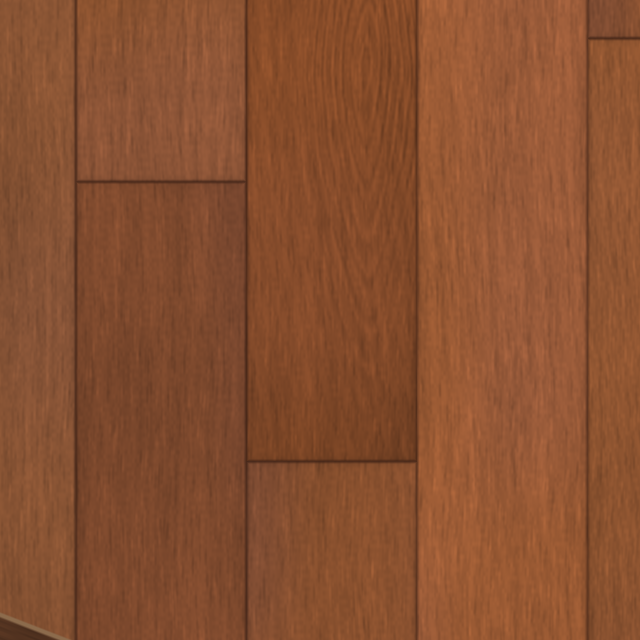
Write a Shadertoy shader that draws this texture.

```glsl
// Hardwood floor: tall staggered planks, each with its own brown tone, soft dark seams,
// fine wavering grain, sparse cellular flecks and warped elliptical growth rings.
// A sliver of pale-edged trim cuts across the lower left corner.

const float PLANK_WIDTH  = 0.2665;
const float PLANK_LENGTH = 1.535;
const float FIRST_SEAM   = 0.1185;  // x of the leftmost seam
const float FIRST_JOINT  = 1.153;   // y of the end joint in column 0
const float JOINT_STEP   = -0.437;  // joint shift from column to column
const float SEAM_HALF    = 0.0019;
const float SEAM_SOFT    = 0.0028;
const float RING_STRETCH = 5.0;
const float RING_RATE    = 120.0;
const float FLECK_DEPTH  = 0.075;
const vec2  RING_CENTER  = vec2(0.187, 0.90);
const vec2  TRIM_SIZE    = vec2(0.111, 0.043);
const vec3  SEAM_COLOR   = vec3(0.24, 0.13, 0.085);
const vec3  ROSE_SHIFT   = vec3(0.965, 0.985, 1.14);
const vec3  TRIM_EDGE    = vec3(0.55, 0.42, 0.30);
const vec3  TRIM_COLOR   = vec3(0.31, 0.19, 0.12);
const int   TONE_COUNT   = 6;
const vec3  TONES[TONE_COUNT] = vec3[](
    vec3(0.53, 0.325, 0.20), vec3(0.60, 0.35, 0.20), vec3(0.495, 0.288, 0.178),
    vec3(0.55, 0.325, 0.183), vec3(0.52, 0.305, 0.175), vec3(0.52, 0.292, 0.157));

float hash(vec2 p) {
    return fract(sin(dot(p, vec2(127.1, 311.7))) * 43758.55);
}

float valueNoise(vec2 p) {
    vec2 cell = floor(p), f = fract(p);
    f = f * f * (3.0 - 2.0 * f);
    return mix(mix(hash(cell), hash(cell + vec2(1, 0)), f.x),
               mix(hash(cell + vec2(0, 1)), hash(cell + vec2(1, 1)), f.x), f.y);
}

// Flecks around scattered points: dark, light or absent by cell
float flecks(vec2 p) {
    vec2 cell = floor(p);
    float sum = 0.0;
    for (int y = -1; y <= 1; y++)
    for (int x = -1; x <= 1; x++) {
        vec2 c = cell + vec2(x, y);
        vec2 point = c + vec2(hash(c), hash(c + 37.3));
        float kind = hash(c + 71.9);
        float weight = step(0.82, kind) - step(kind, 0.28);
        sum += weight * (1.0 - smoothstep(0.05, 0.6, distance(p, point)));
    }
    return sum;
}

// Signed brightness change from streaks, flecks and mottling
float grain(vec2 p) {
    p.x += 0.003 * sin(p.y * 8.0) + 0.001 * sin(p.y * 23.0 + p.x * 30.0);
    float streaks = 0.045 * (valueNoise(p * vec2(55.0, 1.3)) - 0.5)
                  + 0.070 * (valueNoise(p * vec2(140.0, 4.0)) - 0.5)
                  + 0.070 * (valueNoise(p * vec2(250.0, 16.0)) - 0.5)
                  + 0.080 * (valueNoise(p * vec2(270.0, 150.0)) - 0.5);
    float mottle = 0.13 * (valueNoise(p * vec2(6.0, 3.0)) - 0.5)
                 + 0.05 * (valueNoise(p * vec2(22.0, 9.0)) - 0.5);
    return streaks + mottle + FLECK_DEPTH * flecks(p * vec2(170.0, 24.0));
}

// Nested, stretched rings that read as cathedral figure
float rings(vec2 p, vec2 center, vec2 shift) {
    vec2 d = p - center;
    d.x += 0.016 * (valueNoise(p * vec2(8.0, 5.0) + shift) - 0.5);
    d.x += 0.004 * (valueNoise(p * vec2(30.0, 16.0) + shift) - 0.5);
    vec2 q = pow(abs(d * vec2(RING_STRETCH, 1.0)) + 0.001, vec2(1.6));
    float r = pow(q.x + q.y, 0.625);
    r += 0.04 * valueNoise(p * vec2(24.0, 5.0) + shift);
    float wave = sin(r * RING_RATE) + 0.5 * sin(r * RING_RATE * 1.73 + 1.0);
    float patches = 0.3 + 0.7 * valueNoise(p * vec2(20.0, 6.0) + shift);
    return wave * patches * (1.0 - smoothstep(0.34, 0.75, r));
}

float lineMask(float d, float pixel) {
    float soft = max(SEAM_SOFT, pixel);
    return 1.0 - smoothstep(SEAM_HALF - soft, SEAM_HALF + soft, abs(d));
}

void mainImage(out vec4 fragColor, in vec2 fragCoord) {
    float pixel = 1.0 / iResolution.y;
    vec2 p = fragCoord * pixel;

    // Plank layout
    float across = (p.x - FIRST_SEAM) / PLANK_WIDTH + 1.0;
    float column = floor(across);
    float along = (p.y - FIRST_JOINT - JOINT_STEP * column) / PLANK_LENGTH;
    float row = floor(along);
    float plank = 2.0 * column + row + 1.0;
    float tone = mod(plank, float(TONE_COUNT));
    vec2 local = vec2(fract(across) * PLANK_WIDTH, p.y);
    vec2 shift = plank * vec2(7.31, 3.17);

    // Wood: base tone, rosy drift, grain and growth rings
    vec3 color = TONES[int(tone)];
    float figured = step(4.5, tone);
    float drift = smoothstep(0.35, 0.9, valueNoise(local * vec2(5.0, 2.0) + shift));
    color *= mix(vec3(1.0), ROSE_SHIFT, drift * (1.0 - 0.6 * figured));
    vec2 wander = vec2(hash(shift) - 0.5, hash(shift + 5.0)) * vec2(0.25, -0.7);
    vec2 center = RING_CENTER + wander * (1.0 - figured);
    float light = 0.01 + grain(local + shift);
    light += mix(0.014, 0.065, figured) * rings(local, center, shift);
    light -= 0.10 * figured * (1.0 - smoothstep(0.27, 0.52, p.y));
    color *= 1.0 + light;

    // Seams between columns fade to the right; end joints stay dark
    float seamIndex = floor(across + 0.5);
    float seamX = (across - seamIndex) * PLANK_WIDTH;
    float jointY = (along - floor(along + 0.5)) * PLANK_LENGTH;
    float sideSeam = lineMask(seamX, pixel) * mix(0.95, 0.65, clamp(seamIndex - 2.0, 0.0, 1.0));
    sideSeam *= 0.75 + 0.25 * valueNoise(vec2(seamIndex * 5.0, p.y * 18.0));
    float seam = max(sideSeam, 0.9 * lineMask(jointY, pixel));
    float shade = exp(-min(abs(seamX), abs(jointY)) / 0.005);
    color = mix(color * (1.0 - 0.14 * shade), SEAM_COLOR, seam * 0.85);

    // Corner trim
    float trim = (p.x / TRIM_SIZE.x + p.y / TRIM_SIZE.y - 1.0) * TRIM_SIZE.y;
    vec3 trimWood = TRIM_COLOR * (0.85 + 0.3 * valueNoise(vec2(trim * 300.0, p.x * 20.0)));
    trimWood = mix(trimWood, TRIM_EDGE, smoothstep(-0.010, -0.005, trim));
    color = mix(trimWood, color, smoothstep(-0.002, 0.002, trim));

    fragColor = vec4(color, 1.0);
}
```
